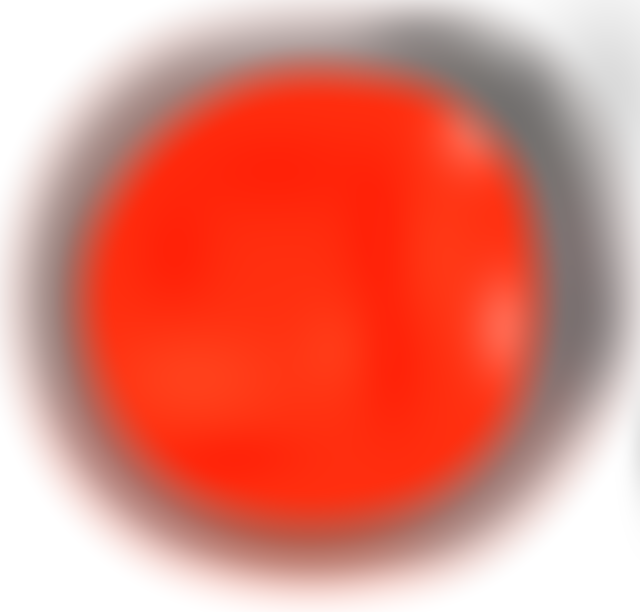
This background is drawn by a WebGL 2 fragment shader. Its source:

```glsl
#version 300 es
precision highp float;

uniform vec2 u_resolution;
out vec4 fragColor;

#define CANVAS vec2(1.0, 0.957)
#define CENTRE vec2(0.484, 0.491)
#define CORE_BLUR 0.052
#define RING_BLUR 0.078
#define ANGLE_FOCUS 12.0
#define CORE_RED vec3(1.0, 0.185, 0.06)
#define DEEP_RED vec3(1.0, 0.11, 0.02)
#define LIGHT_RED vec3(1.0, 0.27, 0.12)
#define PINK vec3(1.0, 0.44, 0.35)
#define SMOKE vec3(0.42, 0.41, 0.41)
#define WARM_GLOW vec3(1.0, 0.60, 0.53)

const int SECTORS = 8;

// Ring colour every 45 degrees, counterclockwise from the right
const vec3 RING_COLOR[SECTORS] = vec3[](
  vec3(0.50, 0.45, 0.45), vec3(0.46, 0.45, 0.44),
  vec3(0.64, 0.56, 0.55), vec3(0.62, 0.50, 0.48),
  vec3(0.57, 0.46, 0.44), vec3(0.67, 0.43, 0.40),
  vec3(0.69, 0.37, 0.31), vec3(0.62, 0.47, 0.45));

// Core radius and ring radius in the same directions
const vec2 RADII[SECTORS] = vec2[](
  vec2(0.354, 0.490), vec2(0.381, 0.507),
  vec2(0.352, 0.430), vec2(0.342, 0.450),
  vec2(0.354, 0.445), vec2(0.358, 0.455),
  vec2(0.348, 0.441), vec2(0.364, 0.466));

// Soft elliptical spot
float spot(vec2 p, vec2 centre, vec2 radius) {
  vec2 d = (p - centre) / radius;
  return exp(-dot(d, d));
}

// One inside the edge, zero outside
float softInside(float r, float edge, float blur) {
  return 1.0 - smoothstep(edge - blur, edge + blur, r);
}

// Mottled red of the core
vec3 coreColor(vec2 p) {
  float deep = spot(p, vec2(0.430, 0.690), vec2(0.15, 0.08))
             + spot(p, vec2(0.273, 0.560), vec2(0.07, 0.10))
             + spot(p, vec2(0.590, 0.590), vec2(0.06, 0.12))
             + spot(p, vec2(0.612, 0.390), vec2(0.06, 0.12))
             + spot(p, vec2(0.360, 0.245), vec2(0.11, 0.05));
  float light = spot(p, vec2(0.306, 0.365), vec2(0.13, 0.08))
              + 0.6 * spot(p, vec2(0.520, 0.410), vec2(0.06, 0.08))
              + 0.5 * spot(p, vec2(0.690, 0.560), vec2(0.06, 0.12));
  float pink = spot(p, vec2(0.790, 0.445), vec2(0.055, 0.085))
             + spot(p, vec2(0.740, 0.750), vec2(0.060, 0.065));
  vec3 color = mix(CORE_RED, DEEP_RED, 0.7 * min(deep, 1.0));
  color = mix(color, LIGHT_RED, 0.8 * min(light, 1.0));
  return mix(color, PINK, 0.85 * min(pink, 1.0));
}

void main() {
  vec2 p = gl_FragCoord.xy / u_resolution * CANVAS;
  vec2 offset = p - CENTRE;
  float r = length(offset);
  vec2 direction = offset / max(r, 1e-4);

  // Blend the sector values smoothly around the circle
  vec3 ring = vec3(0.0);
  vec2 radii = vec2(0.0);
  float total = 0.0;
  for (int i = 0; i < SECTORS; i++) {
    float angle = radians(45.0) * float(i);
    float facing = dot(direction, vec2(cos(angle), sin(angle)));
    float weight = exp(ANGLE_FOCUS * (facing - 1.0));
    ring += weight * RING_COLOR[i];
    radii += weight * RADII[i];
    total += weight;
  }
  ring /= total;
  radii /= total;

  // White ground with grey haze on the right
  float haze = 0.15 * spot(p, vec2(0.950, 0.800), vec2(0.10, 0.16))
             + 0.12 * spot(p, vec2(1.010, 0.260), vec2(0.025, 0.09));
  vec3 color = vec3(1.0 - haze);

  // Smoky ring, warmer along its outer rim
  float warmth = clamp(3.0 * (ring.r - ring.b), 0.0, 1.0);
  float rim = smoothstep(radii.y - 0.03, radii.y + 0.06, r);
  vec3 ringColor = mix(ring, WARM_GLOW, rim * warmth);
  color = mix(color, ringColor, softInside(r, radii.y, RING_BLUR));

  // Denser smoke
  float smoke = 0.45 * spot(p, vec2(0.820, 0.800), vec2(0.06, 0.08))
              + 0.35 * spot(p, vec2(0.650, 0.900), vec2(0.09, 0.045))
              + 0.35 * spot(p, vec2(0.910, 0.455), vec2(0.06, 0.09));
  color = mix(color, SMOKE, smoke);

  // Glowing core
  color = mix(color, coreColor(p), softInside(r, radii.x, CORE_BLUR));
  fragColor = vec4(color, 1.0);
}
```
